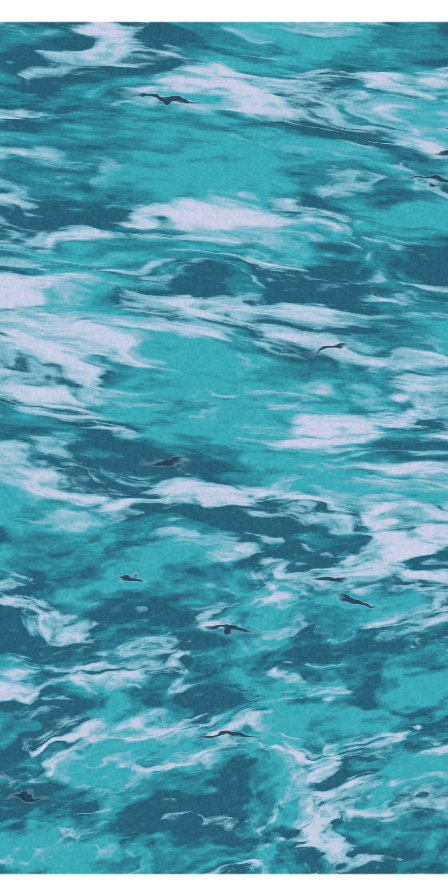
Give the GLSL for this texture, as a Shadertoy shader.

```glsl
#define MARGIN 0.0245
#define WARP 2.7
#define RIPPLE 0.05
#define DETAIL 0.55
#define SLIVER_SHARE 0.09
#define GRAIN 0.05
#define DEEP vec3(0.155, 0.385, 0.47)
#define SEA vec3(0.18, 0.52, 0.59)
#define TEAL vec3(0.23, 0.67, 0.72)
#define PALE vec3(0.48, 0.72, 0.79)
#define SKY vec3(0.74, 0.80, 0.88)
#define INK vec3(0.13, 0.24, 0.32)

float hash(vec2 p) {
    return fract(sin(dot(p, vec2(127.1, 311.7))) * 43758.5453);
}

float noise(vec2 p) {
    vec2 i = floor(p), f = fract(p);
    f = f * f * (3.0 - 2.0 * f);
    return mix(mix(hash(i), hash(i + vec2(1, 0)), f.x),
               mix(hash(i + vec2(0, 1)), hash(i + vec2(1, 1)), f.x), f.y);
}

float fbm(vec2 p) {
    float sum = 0.0, amp = 0.434;
    for (int i = 0; i < 5; i++) {
        sum += amp * noise(p);
        p = mat2(1.9, 0.2, -0.2, 1.9) * p + 17.3;
        amp *= 0.6;
    }
    return sum;
}

// Thin ragged dark glints with a faint rim: x = core, y = rim
vec2 slivers(vec2 p, float far) {
    vec2 size = vec2(9.0, 32.0), grid = p * size;
    vec2 cell = floor(grid), result = vec2(0.0);
    float ragged = 0.011 * (noise(p * vec2(60.0, 110.0)) - 0.5)
                 + 0.005 * (noise(p * vec2(150.0, 260.0)) - 0.5);
    for (int j = -1; j <= 1; j++)
    for (int i = -1; i <= 1; i++) {
        vec2 id = cell + vec2(i, j);
        float present = step(hash(id + 3.7), SLIVER_SHARE * mix(0.5, 1.2, far));
        vec2 center = id + 0.25 + 0.5 * vec2(hash(id), hash(id + 9.1));
        vec2 d = (grid - center) / size;
        d.y += d.x * (0.35 * hash(id + 5.3) - 0.05) + ragged;
        float len = mix(0.014, 0.042, hash(id + 1.9));
        float dist = length(d / vec2(len, 0.0028));
        result = max(result, present * vec2(1.0 - smoothstep(0.6, 1.2, dist),
                                            1.0 - smoothstep(0.9, 1.9, dist)));
    }
    return result;
}

void mainImage(out vec4 fragColor, in vec2 fragCoord) {
    vec2 p = fragCoord / iResolution.y;
    float px = 1.0 / iResolution.y;
    float far = smoothstep(0.12, 0.6, p.y);

    // Swell: long flat waves far away, rounder swirls close by
    vec2 q = vec2((p.x - 0.25) * mix(17.0, 9.0, far), p.y * 31.0);
    q.y += (p.x - 0.25) * mix(-6.0, 3.0, far);
    vec2 bend = vec2(fbm(q * 0.4 + 4.0), fbm(q * 0.4 + 31.0)) - 0.5;
    vec2 w = q + WARP * bend * mix(vec2(1.5, 1.4), vec2(1.0, 1.2), far);

    // Fine ripples follow the contours of a smooth field, in patches
    float field = noise(w * 0.4 + 60.0) + 0.3 * noise(w * 0.8 + 12.0);
    float patches = smoothstep(0.4, 0.75, noise(q * 0.45 + 23.0));
    float ripple = sin(45.0 * field + 4.0 * noise(q * 1.5)) * patches;

    // Short streaks shared by the water and its reflections
    float streak = fbm(w * vec2(1.6, 2.6) + 44.0) - 0.5;
    float fine = fbm(q * vec2(3.0, 4.0) + 1.5 * bend + 7.0) - 0.5;

    // Water body
    float depth = fbm(w * vec2(0.8, 0.7) + 90.0);
    depth += DETAIL * (0.5 * streak + 0.7 * fine) + 0.5 * RIPPLE * ripple;
    vec3 color = mix(DEEP, SEA, smoothstep(0.34, 0.48, depth));
    color = mix(color, TEAL, smoothstep(0.46, 0.63, depth));

    // Reflected sky, broken into streaks
    float filament = 1.0 - abs(2.0 * noise(w * vec2(0.9, 1.5) + 71.0) - 1.0);
    float sheen = 0.6 * fbm(w * 0.9) + 0.4 * fbm(w * vec2(0.4, 0.6) + 15.0);
    sheen += DETAIL * (streak + 0.4 * fine) + RIPPLE * ripple;
    sheen += 0.1 * (pow(filament, 4.0) - 0.3) + mix(-0.02, 0.012, far);
    color = mix(color, PALE, smoothstep(0.485, 0.60, sheen));
    color = mix(color, SKY, smoothstep(0.57, 0.70, sheen));
    color += vec3(0.05, 0.01, 0.02) * smoothstep(0.68, 0.78, sheen);

    // Dark glints
    vec2 glint = slivers(p, far);
    color = mix(color, SKY, 0.35 * glint.y);
    color = mix(color, INK, 0.9 * glint.x);

    // Film grain and white margins
    color += GRAIN * (noise(p * 420.0) - 0.5);
    float edge = min(p.y, 1.0 - p.y) - MARGIN;
    color = mix(vec3(1.0), color, smoothstep(-px, px, edge));
    fragColor = vec4(clamp(color, 0.0, 1.0), 1.0);
}
```
